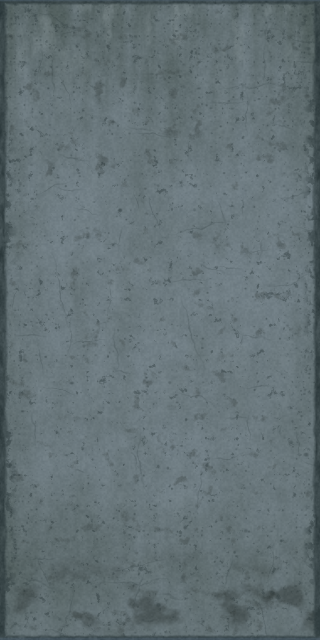
Give the GLSL for this texture, as a WebGL 2 fragment shader.

```glsl
#version 300 es
precision highp float;
// Weathered blue-grey concrete panel with a dark grimy rim.
// Layered value noise gives mottling, vertical runs and damp stains;
// jittered cells scatter the pits and the hairline cracks.
uniform vec2 u_resolution;
out vec4 fragColor;

const vec3 CEMENT = vec3(0.430, 0.484, 0.507);
const vec3 DAMP = vec3(0.335, 0.388, 0.388);
const vec3 GRIME = vec3(0.18, 0.23, 0.24);
const vec3 CHALK = vec3(0.50, 0.55, 0.56);

float hash(vec2 p) {
  vec3 q = fract(p.xyx * vec3(0.1031, 0.1030, 0.0973));
  q += dot(q, q.yzx + 33.33);
  return fract((q.x + q.y) * q.z);
}

vec2 hash2(vec2 p) { return vec2(hash(p), hash(p + 71.7)); }

float noise(vec2 p) {
  vec2 i = floor(p), f = fract(p);
  f = f * f * (3.0 - 2.0 * f);
  return mix(mix(hash(i), hash(i + vec2(1, 0)), f.x),
             mix(hash(i + vec2(0, 1)), hash(i + vec2(1, 1)), f.x), f.y);
}

float fbm(vec2 p) {
  float sum = 0.0, amp = 0.5;
  for (int i = 0; i < 5; i++) {
    sum += amp * noise(p);
    p = mat2(1.6, 1.2, -1.2, 1.6) * p + 17.3;
    amp *= 0.5;
  }
  return sum / 0.97;
}

// Small stretched pits, one candidate per cell
float pits(vec2 p, float cells, float chance, float size, float px) {
  vec2 q = p * cells, id = floor(q);
  vec2 offset = fract(q) - 0.25 - 0.5 * hash2(id + cells);
  offset.x *= 0.6 + 0.9 * hash(id + 5.0);
  float radius = size * (0.3 + 0.7 * hash(id + 9.0));
  float d = length(offset) / cells - radius;
  float strength = step(hash(id + 23.0), chance) * (0.25 + 0.75 * hash(id + 31.0));
  return strength * (1.0 - smoothstep(-px, px, d));
}

// Wandering hairlines, near horizontal or vertical
float cracks(vec2 p, float cells, float chance, float px) {
  vec2 warp = vec2(fbm(p * 14.0), fbm(p * 14.0 + 40.0)) - 0.5;
  vec2 q = (p + 0.045 * warp) * cells;
  float ink = 0.0;
  for (int k = 0; k < 9; k++) {
    vec2 id = floor(q) + vec2(k % 3 - 1, k / 3 - 1);
    float angle = 1.5708 * step(0.5, hash(id + 3.0)) + 0.6 * (hash(id + 11.0) - 0.5);
    vec2 dir = vec2(cos(angle), sin(angle));
    vec2 rel = q - id - hash2(id + cells);
    float reach = 0.2 + 0.5 * hash(id + 19.0);
    float along = clamp(dot(rel, dir), -reach, reach);
    float d = length(rel - dir * along) / cells;
    float line = 1.0 - smoothstep(0.0, 0.001 + px, d);
    ink = max(ink, line * (1.0 - 0.8 * abs(along) / reach) * step(hash(id + 29.0), chance));
  }
  return ink;
}

void main() {
  vec2 p = gl_FragCoord.xy / u_resolution.x;
  float px = 1.0 / u_resolution.x;
  float fromTop = u_resolution.y / u_resolution.x - p.y;
  float fromSide = min(p.x, 1.0 - p.x);
  float topZone = 1.0 - smoothstep(0.0, 0.65, fromTop);
  float lowZone = 1.0 - smoothstep(0.08, 0.65, p.y);
  float sideZone = 1.0 - smoothstep(0.0, 0.16, fromSide);

  // Broad damp tone, medium mottling and vertical runs
  float cloud = fbm(p * vec2(4.0, 3.0)) - 0.5;
  float mottle = fbm(p * vec2(16.0, 13.0) + 8.0) - 0.5;
  float run = fbm(vec2(p.x * 30.0, p.y * 3.5)) - 0.5;
  float damp = 0.6 * topZone + 0.5 * lowZone + 0.32 * sideZone + 0.04;
  damp += 0.7 * cloud + 0.65 * mottle + (0.35 + 0.8 * topZone) * run;
  vec3 colour = mix(CEMENT, DAMP, clamp(damp, -0.15, 1.15));

  // Chalky patches below the top
  float chalk = smoothstep(0.52, 0.74, fbm(vec2(p.x * 20.0, p.y * 9.0) + 3.0));
  colour = mix(colour, CHALK, chalk * (0.08 + 0.4 * (1.0 - smoothstep(0.05, 0.3, fromTop))));

  // Dark blotches near the foot, faint smudges elsewhere
  float foot = smoothstep(0.0, 0.08, p.y) * (1.0 - smoothstep(0.12, 0.32, p.y));
  float blotch = smoothstep(0.45, 0.68, fbm(p * vec2(11.0, 14.0) + 21.0));
  float smudge = smoothstep(0.66, 0.84, fbm(p * 26.0 + 55.0));
  colour = mix(colour, DAMP * 0.72, blotch * foot * 0.65 + smudge * 0.4);

  // Pits, ragged specks and cracks
  float wear = 0.07 + 0.2 * topZone + 0.2 * sideZone + 0.08 * lowZone;
  float pit = max(pits(p, 75.0, wear, 0.003, px), pits(p + 0.37, 26.0, wear * 0.4, 0.006, px));
  float speck = smoothstep(0.68 - 0.12 * wear, 0.85, fbm(p * 62.0 + 90.0));
  float crack = max(cracks(p, 5.0, 0.5, px), cracks(p + 3.1, 9.0, 0.4, px));
  colour = mix(colour, GRIME, max(max(pit * 0.5, speck * 0.45), crack * 0.24));

  // Ragged rim, flaking sides and a pale bluish lip
  float ragged = fbm(p * vec2(60.0, 24.0)) - 0.5;
  float rimSide = 1.0 - smoothstep(0.012, 0.026, fromSide + 0.016 * ragged);
  float rimEnds = 1.0 - smoothstep(0.007, 0.018, min(fromTop, p.y) + 0.01 * ragged);
  float flakeZone = (1.0 - smoothstep(0.015, 0.06, fromSide)) * smoothstep(0.3, 0.6, noise(p * 3.0 + 6.0));
  float flake = smoothstep(0.5, 0.66, fbm(p * 44.0 + 13.0)) * flakeZone;
  float rim = max(max(rimSide, rimEnds) * (0.78 + 0.8 * ragged), flake * 0.6);
  colour = mix(colour, GRIME, clamp(rim, 0.0, 1.0));
  float lip = 1.0 - smoothstep(0.004, 0.01, min(p.y, fromTop + 0.003));
  colour = mix(colour, DAMP * vec3(0.9, 0.95, 1.08), lip * 0.6);

  float grain = noise(p * 190.0) + 0.6 * noise(p * 90.0 + 31.0) - 0.8;
  fragColor = vec4(colour + 0.034 * grain, 1.0);
}
```
